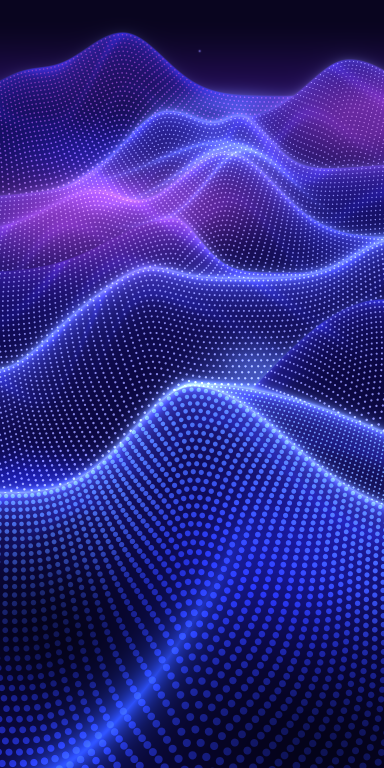
Give the GLSL for this background, as a Shadertoy shader.

```glsl
// Rolling dunes of glowing particles under a dark violet sky.
// Each dune is a crest curve built from bumps, painted back to front with
// a shaded body, a perspective dot grid that follows it, and a bright rim.

const vec3 NIGHT = vec3(0.035, 0.018, 0.12);
const vec3 DUSK = vec3(0.14, 0.05, 0.34);
const vec3 NAVY = vec3(0.04, 0.025, 0.24);
const vec3 INDIGO = vec3(0.13, 0.09, 0.64);
const vec3 COBALT = vec3(0.12, 0.16, 0.90);
const vec3 MAGENTA = vec3(0.53, 0.20, 0.72);
const vec3 ORCHID = vec3(0.86, 0.50, 0.94);
const vec3 LAVENDER = vec3(0.60, 0.60, 1.0);
const vec3 ICE = vec3(0.46, 0.64, 1.0);
const float DOT_GROWTH = 1.0;     // enlargement of dots toward the viewer
const float DOT_STRENGTH = 0.85;  // opacity of the dots
const float FOLD_GAIN = 0.20;     // strength of soft folds on the dunes

// Bell curve with separate left and right widths
float bump(float x, float center, float left, float right) {
    float d = (x - center) / (x < center ? left : right);
    return exp(-d * d);
}

// Soft elliptical light
float spot(vec2 p, vec2 center, vec2 radius) {
    vec2 d = (p - center) / radius;
    return exp(-dot(d, d));
}

// Where the light turns from blue to magenta
float pinkness(vec2 p) {
    float pink = spot(p, vec2(0.17, 1.43), vec2(0.27, 0.13));
    pink += 1.1 * spot(p, vec2(0.97, 1.69), vec2(0.23, 0.12));
    pink += 0.7 * spot(p, vec2(0.54, 1.47), vec2(0.17, 0.10));
    pink += 0.2 * spot(p, vec2(0.25, 1.80), vec2(0.25, 0.12));
    return min(pink, 1.0);
}

// Round dots on a grid bent along the crest; spacing grows with depth
float dotGrid(vec2 p, float depth, float spacing, float fill) {
    float scale = 1.0 + DOT_GROWTH * max(depth, 0.0);
    float row = depth < 0.0 ? depth : log(scale) / DOT_GROWTH;
    float sway = 0.02 * sin(7.0 * p.y + 4.0 * p.x);
    vec2 grid = vec2((p.x - 0.5 + sway) / scale, row) / spacing;
    mat2 toPixels = inverse(mat2(dFdx(grid), dFdy(grid)));
    grid.x += 0.5 * mod(floor(grid.y), 2.0);
    float dist = length(toPixels * (fract(grid) - 0.5));
    float radius = fill * spacing * scale * iResolution.x;
    return clamp(0.5 + radius - dist, 0.0, 1.0);
}

// Paints one dune: body, folds, dots and rim light
void drawDune(inout vec3 col, vec2 p, float crest, float rim, float fade,
              float spacing, float fill, vec3 dotNear, vec3 dotDeep) {
    float slope = dFdx(crest) * iResolution.x;
    float depth = crest - p.y;
    float edge = depth / sqrt(1.0 + slope * slope);
    float body = smoothstep(-1.0, 1.0, edge * iResolution.x);
    float inside = max(depth, 0.0);
    float pink = pinkness(p);
    float shade = exp(-inside / fade);

    vec3 surface = mix(NAVY, INDIGO, 0.8 * shade);
    surface = mix(surface, MAGENTA, pink * (0.6 + 0.3 * shade));
    float fold = pow(0.5 + 0.5 * sin(42.0 * depth + 5.0 * sin(6.0 * p.x + 9.0 * crest)), 5.0);
    surface += FOLD_GAIN * fold * shade * mix(COBALT, MAGENTA, pink);

    vec3 dotColor = mix(dotNear, dotDeep, smoothstep(0.0, 0.5, inside));
    dotColor = mix(dotColor, ORCHID, 0.7 * pink);
    surface = mix(surface, dotColor, DOT_STRENGTH * dotGrid(p, depth, spacing, fill));
    col = mix(col, surface, body);

    float line = exp(-abs(edge) / 0.008);
    float halo = exp(-abs(edge) / (edge > 0.0 ? 0.05 : 0.016));
    vec3 light = mix(ICE, ORCHID, 0.7 * pink);
    col += rim * (0.55 * line * mix(light, vec3(1.0), 0.25) + 0.42 * halo * light);
}

void mainImage(out vec4 fragColor, in vec2 fragCoord) {
    vec2 p = fragCoord / iResolution.x;
    p.y *= 2.0 * iResolution.x / iResolution.y;
    float x = p.x;

    // Sky with one faint star
    vec3 col = mix(DUSK, NIGHT, smoothstep(1.72, 1.96, p.y));
    col += 0.5 * LAVENDER * spot(p, vec2(0.52, 1.867), vec2(0.003));

    // Distant dunes
    float crest = 1.75 + 0.165 * bump(x, 0.32, 0.17, 0.15) + 0.05 * bump(x, 0.06, 0.1, 0.1);
    drawDune(col, p, crest, 0.10, 0.10, 0.0105, 0.17, MAGENTA, LAVENDER);
    col += 0.3 * COBALT * spot(p, vec2(0.26, 1.60), vec2(0.24, 0.08));
    col += 0.3 * ICE * spot(p, vec2(0.60, 1.73), vec2(0.15, 0.035));
    crest = 1.69 + 0.155 * bump(x, 0.91, 0.15, 0.2) - 0.25 * bump(x, 0.0, 0.3, 0.3);
    drawDune(col, p, crest, 0.20, 0.16, 0.0095, 0.14, LAVENDER, LAVENDER);
    crest = 1.49 + 0.08 * x + 0.185 * bump(x, 0.43, 0.15, 0.2) + 0.09 * bump(x, 0.64, 0.07, 0.1);
    drawDune(col, p, crest, 0.2 + 0.35 * bump(x, 0.5, 0.25, 0.3), 0.16, 0.0105, 0.15, LAVENDER, LAVENDER);
    crest = 1.40 - 0.02 * x + 0.1 * bump(x, 0.24, 0.16, 0.12) + 0.215 * bump(x, 0.59, 0.19, 0.18);
    drawDune(col, p, crest, 0.18 + 0.27 * smoothstep(0.2, 0.6, x), 0.12, 0.0105, 0.17, LAVENDER, LAVENDER);

    // Bright strands crossing the distant folds
    for (float i = 0.0; i < 3.0; i++) {
        float strand = 1.51 - 0.05 * i + (0.12 + 0.04 * i) * bump(x, 0.58 + 0.03 * i, 0.24 - 0.05 * i, 0.17);
        float span = bump(x, 0.5 + 0.05 * i, 0.2, 0.18);
        col += span * ICE * (0.28 * exp(-abs(p.y - strand) / 0.008) + 0.16 * exp(-abs(p.y - strand) / 0.03));
    }
    crest = 1.29 + 0.14 * bump(x, 0.45, 0.23, 0.1);
    drawDune(col, p, crest, 0.02 + 0.38 * bump(x, 0.5, 0.10, 0.2), 0.13, 0.0115, 0.18, LAVENDER, LAVENDER);
    col += 0.28 * ORCHID * spot(p, vec2(0.27, 1.49), vec2(0.10, 0.05));

    // Middle dunes and the misty valley between them
    crest = 1.275 - 0.24 * bump(x, -0.02, 0.1, 0.22) + 0.035 * bump(x, 0.38, 0.1, 0.1)
          + 0.1 * bump(x, 1.03, 0.15, 0.15);
    drawDune(col, p, crest, 0.72, 0.10, 0.0125, 0.18, LAVENDER, LAVENDER);
    col += 0.42 * ICE * spot(p, vec2(0.66, 1.04), vec2(0.11, 0.07));
    col += 0.45 * COBALT * spot(p, vec2(0.08, 0.75), vec2(0.20, 0.06));
    crest = 0.6 + 0.62 * bump(x, 1.0, 0.5, 0.5);
    drawDune(col, p, crest, 0.16, 0.06, 0.0125, 0.18, LAVENDER, LAVENDER);
    crest = 0.5 + 0.5 * bump(x, 0.5, 0.2, 0.93);
    drawDune(col, p, crest, 0.85, 0.09, 0.0105, 0.20, ICE, LAVENDER);

    // Foreground dune, dimming toward the viewer
    crest = 0.715 - 0.07 * x + 0.315 * bump(x, 0.51, 0.23, 0.34);
    drawDune(col, p, crest, 0.85, 0.13, 0.0175, 0.31, vec3(0.32, 0.50, 1.0), vec3(0.15, 0.20, 0.88));
    float front = smoothstep(0.0, 0.12, crest - p.y);
    float gloom = spot(p, vec2(0.12, 0.36), vec2(0.28, 0.22)) + spot(p, vec2(0.85, 0.04), vec2(0.48, 0.28));
    col *= 1.0 - 0.58 * front * min(gloom, 1.0);
    col += 0.35 * COBALT * front * spot(p, vec2(0.78, 0.56), vec2(0.28, 0.20));

    // Curved spur sweeping down to the lower left
    float along = x - 0.156;
    float spur = 0.62 * along + 1.4 * along * along;
    float steep = 0.62 + 2.8 * along;
    float across = (p.y - spur) / sqrt(1.0 + steep * steep);
    float beam = exp(-abs(across) / (across > 0.0 ? 0.05 : 0.04)) * smoothstep(-0.25, 0.0, along);
    col += front * beam * smoothstep(0.78, 0.05, p.y) * vec3(0.16, 0.32, 0.88);

    fragColor = vec4(clamp(col, 0.0, 1.0), 1.0);
}
```
